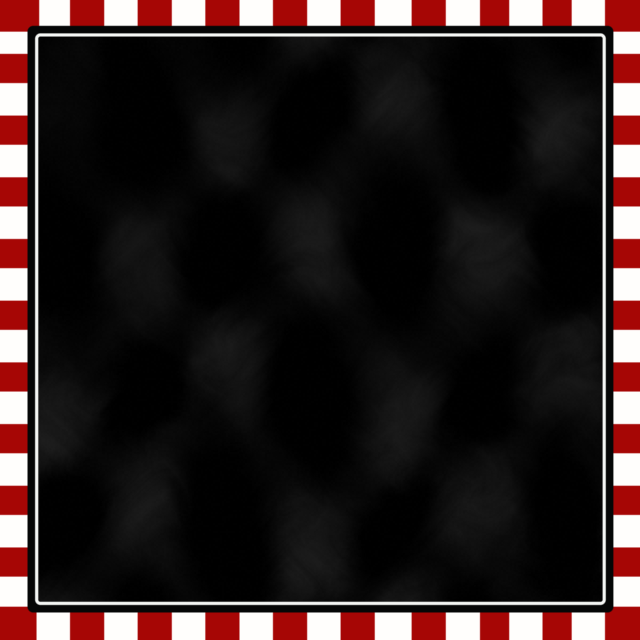
Reproduce this background procedurally as a three.js fragment shader.

```glsl
// Dark smoky panel with a thin white outline inside a red and white striped border.
varying vec2 vUv;

const float PI = 3.14159265;
const float SOFT = 0.0015;
const vec3 RED = vec3(0.65, 0.025, 0.02);
const vec3 WHITE = vec3(1.0, 0.995, 0.99);
const vec3 FRAME_BLACK = vec3(0.02, 0.025, 0.024);
const vec3 LINE_WHITE = vec3(0.96, 0.97, 0.96);

// Coverage of a shape from its signed distance
float fill(float d) {
  return 1.0 - smoothstep(-SOFT, SOFT, d);
}

float roundedBox(vec2 p, vec2 halfSize, float radius) {
  vec2 q = abs(p) - halfSize + radius;
  return length(max(q, 0.0)) + min(max(q.x, q.y), 0.0) - radius;
}

// Repeated bands, each beginning at start + n * period
float stripes(float x, float start, float period, float width) {
  float offset = mod(x - start - 0.5 * width + 0.5 * period, period) - 0.5 * period;
  return fill(abs(offset) - 0.5 * width);
}

float hash(vec2 cell) {
  return fract(sin(dot(cell, vec2(127.1, 311.7))) * 4375.85);
}

// Layered sines, each octave turned and finer, about -1 to 1
float ripple(vec2 p, float frequency) {
  float sum = 0.0;
  float amplitude = 0.5;
  vec2 q = p * frequency;
  for (int i = 0; i < 5; i++) {
    q += 0.7 * sin(q.yx * 1.3 + float(i) * 1.7);
    sum += amplitude * sin(q.x) * cos(q.y);
    q = mat2(1.4, 1.1, -1.1, 1.4) * q + 2.3;
    amplitude *= 0.6;
  }
  return sum;
}

// Top and bottom border: the spacing tightens toward the right
float rowStripes(vec2 p) {
  float wide = stripes(p.x, 0.1094, 0.1057, 0.0534);
  float shifted = stripes(p.x, 0.6432, 0.1057, 0.0534);
  float narrow = stripes(p.x, 0.75, 0.0977, 0.0456);
  float red = mix(wide, shifted, step(0.615, p.x));
  red = mix(red, narrow, step(0.725, p.x));
  float leftCorner = fill(p.x - mix(0.056, 0.0612, step(0.5, p.y)));
  return max(red, max(leftCorner, fill(0.9453 - p.x)));
}

float columnStripes(float y) {
  float red = stripes(y, 0.099, 0.0964, 0.0456);
  return max(red, max(fill(y - 0.052), fill(0.9505 - y)));
}

// Soft clouds on a staggered, wavy lattice
float smoke(vec2 p) {
  vec2 q = p + 0.022 * vec2(ripple(p, 17.0), ripple(p + 3.1, 19.0));
  float wave = cos(2.0 * PI * (q.x - 0.355) / 0.53 + PI * (0.82 - q.y) / 0.43);
  q.y += 0.05 * wave * smoothstep(0.0, 0.2, abs(q.y - 0.605));
  float lattice = cos(2.0 * PI * (q.x - 0.09) / 0.265) * cos(PI * (q.y - 0.82) / 0.215);
  float cloud = smoothstep(-0.55, 1.05, lattice);
  float mottling = 0.9 + 0.35 * ripple(p + 1.7, 24.0);
  float corner = 1.0 - 0.7 * exp(-18.0 * dot(p - vec2(0.08, 0.86), p - vec2(0.08, 0.86)));
  return 0.098 * cloud * mottling * corner;
}

void main() {
  vec2 p = vUv;

  // Striped border
  float side = step(0.456, abs(p.x - 0.5));
  float red = mix(rowStripes(p), columnStripes(p.y), side);
  vec3 color = mix(WHITE, RED, red);

  // Black frame
  vec2 centered = p - vec2(0.5007, 0.5013);
  float panel = roundedBox(centered, vec2(0.4577, 0.4583), 0.009);
  color = mix(color, FRAME_BLACK, fill(panel));

  // Smoky interior with fine grain
  float outline = roundedBox(centered, vec2(0.4434, 0.4441), 0.006);
  float grain = (hash(floor(p * 300.0)) - 0.5) * 0.008;
  vec3 interior = vec3(max(smoke(p) + grain, 0.0));
  color = mix(color, interior, fill(outline));

  // Thin white outline
  color = mix(color, LINE_WHITE, fill(abs(outline) - 0.0025));

  gl_FragColor = vec4(color, 1.0);
}
```
